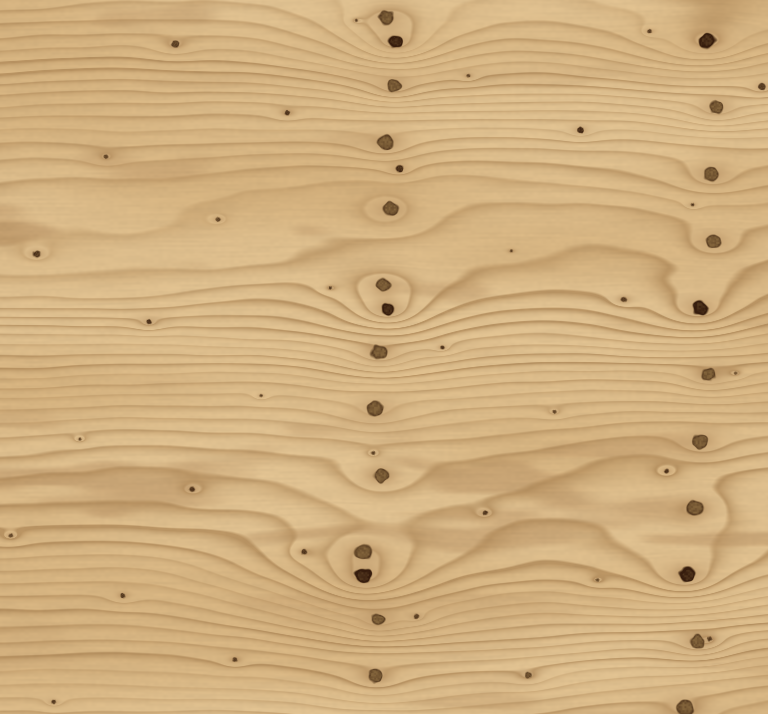
A WebGL 1 fragment shader for this texture:

```glsl
precision highp float;
uniform vec2 u_resolution;

const vec3 PALE_WOOD = vec3(0.875, 0.755, 0.565);
const vec3 WARM_WOOD = vec3(0.835, 0.700, 0.500);
const vec3 LATE_WOOD = vec3(0.690, 0.540, 0.350);
const vec3 STAIN = vec3(0.730, 0.580, 0.400);
const vec3 KNOT_BROWN = vec3(0.510, 0.390, 0.230);
const vec3 KNOT_DARK = vec3(0.210, 0.110, 0.050);
const float TAU = 6.28318;
const float BAND_PERIOD = 0.374;   // height of one dense and one open band
const float DENSE_BAND_Y = 0.857;
const float RING_DENSITY = 46.0;
const float BAND_SWING = 1.7;
const float COLUMN_DRIFT = 0.0126;
const int COLUMN_KNOTS = 15;
const int PIN_KNOTS = 34;
const float SOFT_EDGE = 0.0016;

float hash(vec2 p) {
  vec3 q = fract(vec3(p.xyx) * 0.1031);
  q += dot(q, q.yzx + 33.33);
  return fract((q.x + q.y) * q.z);
}

float noise(vec2 p) {
  vec2 i = floor(p);
  vec2 f = fract(p);
  f = f * f * (3.0 - 2.0 * f);
  vec2 e = vec2(0.0, 1.0);
  return mix(mix(hash(i), hash(i + e.yx), f.x),
             mix(hash(i + e.xy), hash(i + e.yy), f.x), f.y);
}

struct Wood {
  float lift;    // sideways push of the grain
  float rings;   // extra rings around knots
  float halo;
  float core;
  vec3 coreColor;
};

void addKnot(inout Wood w, vec2 p, vec2 center, float r, float dark, float reach, float rings) {
  vec2 d = p - center;
  vec2 q = d * vec2(0.55, 1.0);
  float dist2 = dot(q, q);
  float bend = 4.0 * r * r;
  w.lift += d.y * bend / (dist2 + bend);
  w.rings += rings * exp(-sqrt(dist2 + r * r * 0.3) / (r * reach));
  w.halo += 0.55 * exp(-dist2 / (r * r * 2.2));

  float wobble = (noise(d / r * 1.3 + center * 90.0) - 0.5) * r * 0.4;
  float dist = length(d * vec2(0.92, 1.0)) + wobble;
  float mask = 1.0 - smoothstep(r - SOFT_EDGE, r + SOFT_EDGE, dist);
  float rim = smoothstep(0.55, 1.0, dist / r);
  float grit = noise(d / r * 4.0 + center * 50.0);
  vec3 color = mix(KNOT_BROWN, KNOT_DARK, clamp(dark + 0.4 * rim + 0.35 * (grit - 0.5), 0.0, 1.0));
  w.coreColor = mix(w.coreColor, color, mask);
  w.core = max(w.core, mask);
}

// Knots repeat down a column; spread above 1 crowds the first of each group.
void addColumn(inout Wood w, vec2 p, vec2 top, float count, float spread, float darkIndex) {
  for (int i = 0; i < COLUMN_KNOTS; i++) {
    float k = float(i);
    float group = floor((k + 0.5) / count);
    float slot = k - group * count;
    float seed = hash(vec2(k, top.x * 70.0));
    float drop = (group + pow(slot / count + 0.0001, spread)) * BAND_PERIOD;
    vec2 center = top - vec2(group * COLUMN_DRIFT + (seed - 0.5) * 0.024, drop);
    float isDark = 1.0 - step(0.5, abs(slot - darkIndex));
    float r = 0.0085 + 0.0025 * seed;
    addKnot(w, p, center, r, 0.12 + 0.68 * isDark, 2.4 + 1.8 * isDark, 1.8 + 2.2 * isDark);
  }
}

void addPins(inout Wood w, vec2 p, float width) {
  for (int i = 0; i < PIN_KNOTS; i++) {
    float k = float(i);
    float seed = hash(vec2(k, 7.0));
    vec2 center = vec2(fract(k * 0.618 + 0.07) * width, (k + seed) / float(PIN_KNOTS));
    float r = mix(0.0018, 0.0055, seed * seed);
    addKnot(w, p, center, r, 0.25 + 0.5 * hash(vec2(k, 19.0)), 2.5, 1.2);
  }
}

void main() {
  vec2 p = gl_FragCoord.xy / u_resolution.y;
  float width = u_resolution.x / u_resolution.y;
  Wood w = Wood(0.0, 0.0, 0.0, 0.0, KNOT_BROWN);
  addPins(w, p, width);
  addColumn(w, p, vec2(0.507 * width, 0.975), 5.0, 1.5, 1.0);
  addColumn(w, p, vec2(0.927 * width, 0.943), 4.0, 1.0, 0.0);

  // Growth rings are level lines of a stretched height field
  vec2 g = vec2(p.x, p.y - w.lift);
  float band = TAU * (g.y - DENSE_BAND_Y) / BAND_PERIOD;
  float height = g.y * RING_DENSITY + BAND_SWING * sin(band) + w.rings;
  height += 3.0 * noise(g * vec2(2.1, 7.0) + 3.7);
  height += 0.8 * noise(g * vec2(5.5, 19.0) + 11.0);
  height += 0.18 * noise(g * vec2(17.0, 50.0));
  float phase = fract(height);
  float late = pow(phase, 3.5) * (1.0 - smoothstep(0.84, 1.0, phase));
  float strength = mix(0.45, 1.25, hash(vec2(floor(height), 5.0)));
  strength *= 0.65 + 0.6 * noise(p * vec2(4.0, 12.0) + 30.0);

  // Soft tone, brown stains in open bands, fine fibres
  float tone = noise(g * vec2(2.5, 11.0) + 50.0);
  vec3 color = mix(PALE_WOOD, WARM_WOOD, smoothstep(0.15, 0.95, tone));
  float stain = noise(g * vec2(4.5, 24.0) + 80.0) * 0.75 + noise(g * vec2(14.0, 60.0)) * 0.25;
  float openBand = 0.5 - 0.5 * cos(band);
  color = mix(color, STAIN, 0.6 * smoothstep(0.62, 0.8, stain) * (0.25 + 0.75 * openBand));
  color = mix(color, LATE_WOOD, clamp(1.25 * late * strength, 0.0, 0.8));
  color *= 1.0 + 0.03 * (noise(g * vec2(22.0, 330.0)) - 0.5);
  color *= 1.0 + 0.02 * (noise(p * vec2(160.0, 240.0)) - 0.5);

  color = mix(color, STAIN, min(w.halo, 0.6));
  color = mix(color, w.coreColor, w.core);
  gl_FragColor = vec4(color, 1.0);
}
```
